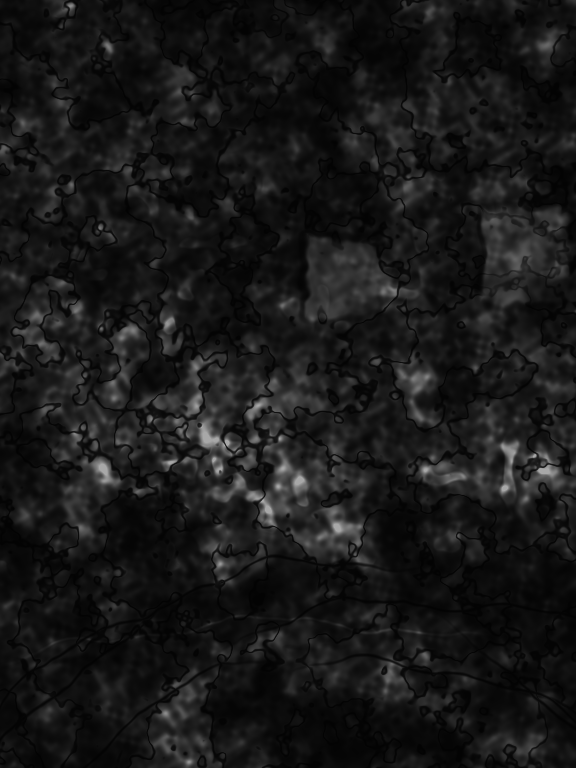
A Shadertoy shader for this texture:

```glsl
// Dark weathered wall: mottled grey stains, pale plates, black hairline cracks and root-like arcs.
#define BASE_TONE 0.074
#define TONE_SPREAD 0.68
#define STAIN_SCALE 5.5
#define CRACK_SCALE 12.0
#define CRACK_WIDTH 0.17
#define CRACK_DEPTH 0.80
#define PLATE_CELL 0.40
#define PLATE_LIFT 2.0
#define FLECK_SCALE 34.0
#define FLECK_LIFT 1.8
#define ARC_COUNT 6
#define ARC_WIDTH 0.0045

float hash(vec2 p) {
    vec3 q = fract(p.xyx * 0.1031);
    q += dot(q, q.yzx + 33.33);
    return fract((q.x + q.y) * q.z);
}

// Smooth value noise from -1 to 1
float noise(vec2 p) {
    vec2 cell = floor(p), f = fract(p);
    f = f * f * (3.0 - 2.0 * f);
    float low = mix(hash(cell), hash(cell + vec2(1, 0)), f.x);
    float high = mix(hash(cell + vec2(0, 1)), hash(cell + vec2(1, 1)), f.x);
    return 2.0 * mix(low, high, f.y) - 1.0;
}

// Octaves of rotated noise
float layers(vec2 p, int octaves, float gain) {
    float sum = 0.0, weight = 1.0;
    for (int i = 0; i < octaves; i++) {
        sum += weight * noise(p);
        p = mat2(1.6, 1.2, -1.2, 1.6) * p + 17.3;
        weight *= gain;
    }
    return sum;
}

float band(float y, float centre, float width) {
    float t = (y - centre) / width;
    return exp(-t * t);
}

// Scattered ragged rectangles: x = fill that fades from the upper left, y = dark rim
vec2 plates(vec2 p) {
    vec2 q = p / PLATE_CELL + vec2(0.1, 0.25);
    vec2 id = floor(q);
    vec2 centre = 0.35 + 0.3 * vec2(hash(id + 3.1), hash(id + 8.7));
    vec2 halfSize = vec2(0.16, 0.17) * (0.7 + 0.5 * hash(id + 5.3));
    vec2 local = fract(q) - centre;
    vec2 gap = abs(local) - halfSize;
    float dist = length(max(gap, 0.0)) + min(max(gap.x, gap.y), 0.0);
    float corner = dot(local / halfSize, vec2(-0.5, 0.5));
    float strength = smoothstep(0.1, 0.5, hash(id + 12.9));
    strength *= 0.15 + 0.85 * band(p.y, 0.68, 0.3);
    float fill = smoothstep(0.015, -0.015, dist) * (0.65 + 0.35 * corner);
    float rim = smoothstep(0.02, 0.004, abs(dist - 0.014)) * smoothstep(-0.3, 0.5, corner);
    return strength * vec2(fill, rim);
}

// Arching roots near the foot: x = dark strands, y = pale strands
vec2 arcs(vec2 p) {
    vec2 strands = vec2(0.0);
    for (int i = 0; i < ARC_COUNT; i++) {
        float k = float(i);
        float x = p.x - 0.6 + 0.13 * sin(k * 2.4);
        float bend = 0.7 + 0.4 * sin(k * 1.7);
        float height = 0.36 - 0.035 * k - bend * x * x;
        height += 0.012 * sin(p.x * 17.0 + k * 2.1) + 0.005 * sin(p.x * 43.0 + k);
        float slope = 2.0 * bend * x;
        float dist = abs(p.y - height) / sqrt(1.0 + slope * slope);
        float line = smoothstep(ARC_WIDTH, 0.0, dist);
        line *= smoothstep(-0.5, 0.5, sin(p.x * 5.0 + k * 1.9) + 0.3);
        float pale = step(2.5, mod(k, 4.0));
        strands = max(strands, line * vec2(1.0 - pale, pale));
    }
    return strands;
}

void mainImage(out vec4 fragColor, in vec2 fragCoord) {
    vec2 p = fragCoord / iResolution.x;
    vec2 warp = vec2(layers(p * 15.0 + 4.0, 3, 0.7), layers(p * 15.0 + 51.0, 3, 0.7));
    vec2 ragged = p + 0.008 * warp;

    // Stains, lighter across the middle and darker under the arch
    float stain = 0.92 * layers(p + 0.002 * warp, 1, 1.0);
    stain = 0.92 * layers((p + 0.002 * warp) * STAIN_SCALE + 9.0, 5, 1.0);
    stain += 0.7 * band(p.y, 0.62, 0.24) - 0.35;
    stain -= 0.6 * band(p.y, 0.32 - 0.5 * (p.x - 0.6) * (p.x - 0.6), 0.05);

    // Crinkled field: its zero line is the crack, its two sides differ in tone
    float crinkle = layers(p * CRACK_SCALE + 23.0, 4, 0.65);
    float crack = 1.0 - smoothstep(0.02, CRACK_WIDTH, abs(crinkle));
    stain += 0.35 * clamp(crinkle * 4.0, -1.0, 1.0);

    // Pale plates keep only a little of the grain
    vec2 plate = plates(ragged);
    float cover = clamp(plate.x * 1.3, 0.0, 1.0);
    stain = mix(stain, PLATE_LIFT + 0.25 * stain, cover);
    crack *= 1.0 - 0.8 * cover;

    // Small bright flecks in loose clusters
    float cluster = smoothstep(-0.2, 0.5, noise(p * 6.0 + 31.0)) * band(p.y, 0.66, 0.33);
    float fleck = smoothstep(0.3, 0.65, noise(p * FLECK_SCALE + warp * 0.25 + 70.0));
    stain += FLECK_LIFT * fleck * cluster * (1.0 - cover);

    vec2 strand = arcs(p + 0.003 * warp);
    stain += 0.9 * strand.y;
    float shade = 1.0 - CRACK_DEPTH * max(crack, max(plate.y, strand.x));
    float grey = BASE_TONE * exp(TONE_SPREAD * min(stain, 3.2)) * shade + 0.008;
    fragColor = vec4(vec3(grey), 1.0);
}
```
